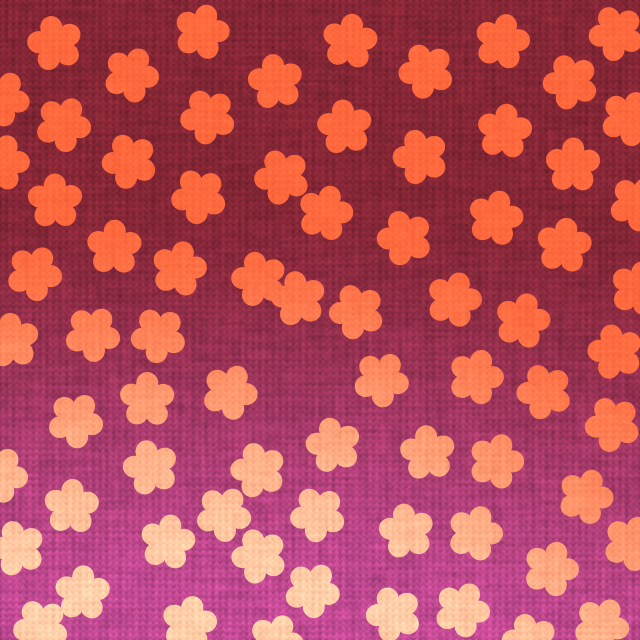
Write a three.js fragment shader that draws this pattern.

```glsl
varying vec2 vUv;

float hash(vec2 p) {
  return fract(sin(dot(p, vec2(127.1, 311.7))) * 43758.5453);
}

float noise(vec2 p) {
  vec2 cell = floor(p);
  vec2 f = fract(p);
  f = f * f * (3.0 - 2.0 * f);
  float low = mix(hash(cell), hash(cell + vec2(1.0, 0.0)), f.x);
  float high = mix(hash(cell + vec2(0.0, 1.0)), hash(cell + 1.0), f.x);
  return mix(low, high, f.y);
}

// Five round petals around a solid heart
float flower(vec2 p, float tilt) {
  float sector = 6.2831853 / 5.0;
  float angle = mod(atan(p.x, p.y) + tilt + 0.5 * sector, sector) - 0.5 * sector;
  float radius = length(p);
  vec2 folded = radius * vec2(cos(angle), sin(angle));
  float petal = length((folded - vec2(0.0255, 0.0)) * vec2(0.95, 1.0)) - 0.0172;
  return min(petal, radius - 0.021);
}

// A swaying strand of flowers, hung from the top
// sway: centre, width, rate, peak; fall: top, step, bow
float strand(vec2 p, vec4 sway, vec3 fall, float snag, int count, int gap) {
  float d = 1.0;
  for (int i = 0; i < 9; i++) {
    if (i >= count) break;
    if (i == gap) continue;
    float n = float(i);
    vec2 centre = vec2(
      sway.x + sway.y * cos((n - sway.w) * sway.z),
      fall.x - fall.y * n - fall.z * sin(0.72 * n));
    if (i == 3) centre.x -= snag;
    if (i == 4) centre.x += snag;
    float tilt = (hash(vec2(n, sway.x * 10.0)) - 0.5) * 1.1;
    d = min(d, flower(p - centre, tilt));
  }
  return d;
}

float flowerField(vec2 p) {
  // Left side
  float d = strand(p, vec4(0.003, 0.0, 1.0, 0.0), vec3(0.846, 0.1, 0.0), 0.0, 2, -1);
  d = min(d, strand(p, vec4(0.047, 0.052, 0.72, 1.0), vec3(0.932, 0.115, 0.017), 0.0, 9, 5));
  d = min(d, strand(p, vec4(0.159, 0.048, 0.72, 0.4), vec3(0.883, 0.135, 0.0), 0.0, 7, -1));
  d = min(d, strand(p, vec4(0.277, 0.048, 0.72, 0.9), vec3(0.95, 0.117, 0.023), 0.0, 9, -1));
  // Middle
  d = min(d, strand(p, vec4(0.395, 0.048, 1.05, 0.7), vec3(0.872, 0.171, -0.034), 0.0, 5, -1));
  d = min(d, strand(p, vec4(0.474, 0.073, 0.6, 0.2), vec3(0.935, 0.134, 0.0), 0.0, 8, 4));
  d = min(d, strand(p, vec4(0.577, 0.089, 0.45, 0.0), vec3(0.889, 0.119, 0.023), 0.039, 8, -1));
  // Right side
  d = min(d, strand(p, vec4(0.7, 0.089, 0.45, 0.7), vec3(0.935, 0.13, 0.016), 0.036, 8, -1));
  d = min(d, strand(p, vec4(0.807, 0.089, 0.45, 0.7), vec3(0.872, 0.12, 0.016), 0.036, 8, -1));
  d = min(d, strand(p, vec4(0.97, 0.028, 0.7, 2.6), vec3(0.948, 0.133, 0.0), 0.0, 4, -1));
  d = min(d, strand(p, vec4(0.895, 0.07, 0.8, 0.4), vec3(0.45, 0.113, 0.0), 0.0, 5, -1));
  return min(d, strand(p, vec4(0.963, 0.023, 3.1416, 0.0), vec3(0.151, 0.128, 0.0), 0.0, 2, -1));
}

// Knitted V stitches with uneven threads, centred on zero
float knit(vec2 p) {
  float wale = abs(fract(p.x * 96.0) - 0.5);
  float stitch = cos(6.2831853 * (p.y * 108.0 + wale * 1.2));
  float groove = cos(6.2831853 * p.x * 96.0);
  float threads = noise(p * vec2(190.0, 22.0)) + noise(p * vec2(22.0, 190.0)) - 1.0;
  float grain = noise(p * 230.0) - 0.5;
  return 0.25 * stitch - 0.25 * groove + 0.55 * threads + 0.5 * grain;
}

void main() {
  vec2 p = vUv;
  float rightSide = smoothstep(0.5, 1.0, p.x) * (1.0 - p.y);

  // Cloth fades from wine to orchid
  float dusk = 1.0 - smoothstep(0.0, 0.72, p.y + 0.1 * rightSide);
  vec3 cloth = mix(vec3(0.52, 0.15, 0.21), vec3(0.76, 0.29, 0.58), dusk);

  // Petals fade from orange to pale peach
  float pale = 1.0 - smoothstep(0.05, 0.68, p.y + 0.28 * rightSide);
  vec3 petals = mix(vec3(1.0, 0.41, 0.24), vec3(1.0, 0.81, 0.66), pale);

  float texture = knit(p);
  cloth *= 1.0 + 0.22 * texture;
  petals *= 1.0 + vec3(0.04, 0.12, 0.14) * texture;

  float cover = 1.0 - smoothstep(-0.001, 0.001, flowerField(p));
  gl_FragColor = vec4(mix(cloth, petals, cover), 1.0);
}
```
